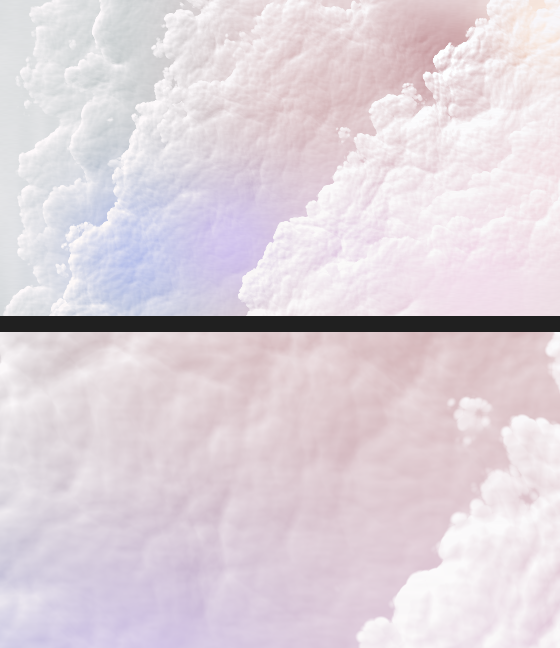
Top: the whole. Bottom: its middle third, enlarged.
A Shadertoy shader for this texture:

```glsl
const vec3 LIT_WHITE = vec3(0.970, 0.957, 0.964);
const vec3 COOL_GREY = vec3(0.785, 0.810, 0.815);
const vec3 PALE_ROSE = vec3(0.885, 0.815, 0.825);
const vec2 TO_LIGHT = vec2(-0.6, 0.8);
const float LIGHT_STEP = 0.011;
const float RELIEF = 0.19;
const float PUFF_SCALE = 4.6;
const float EDGE_SOFTNESS = 0.006;
const float GRAIN = 0.012;

// Tint spots: centre, radius, strength
const int SPOTS = 9;
const vec4 SPOT[SPOTS] = vec4[SPOTS](
    vec4(1.08, 0.68, 0.42, 0.80), vec4(1.43, 0.83, 0.17, 0.85),
    vec4(0.80, 0.36, 0.20, 0.50), vec4(0.42, 0.20, 0.25, 0.90),
    vec4(0.73, 0.23, 0.17, 0.85), vec4(1.10, 0.22, 0.22, 0.70),
    vec4(1.50, 0.14, 0.30, 0.80), vec4(1.74, 0.44, 0.22, 0.60),
    vec4(1.72, 0.92, 0.16, 0.90));
const vec3 SPOT_COLOUR[SPOTS] = vec3[SPOTS](
    vec3(0.85, 0.74, 0.75), vec3(0.74, 0.54, 0.56),
    vec3(0.80, 0.75, 0.82), vec3(0.71, 0.75, 0.93),
    vec3(0.80, 0.74, 0.94), vec3(0.90, 0.83, 0.94),
    vec3(0.94, 0.81, 0.91), vec3(0.96, 0.83, 0.86),
    vec3(0.99, 0.88, 0.79));

// Cloud banks, back to front: start and end of the ridge
const int BANKS = 8;
const vec4 RIDGE[BANKS] = vec4[BANKS](
    vec4(0.03, -0.10, 0.15, 1.10), vec4(0.16, 0.25, 0.32, 1.10),
    vec4(0.16, -0.05, 0.66, 1.10), vec4(0.40, 0.44, 1.10, 1.10),
    vec4(0.12, -0.10, 0.44, 0.50), vec4(0.68, -0.05, 1.85, 1.20),
    vec4(1.30, 0.38, 1.95, 0.66), vec4(1.02, 0.10, 1.95, 0.42));
// Bend, puff height, shadow falloff, body brightness
const vec4 BODY[BANKS] = vec4[BANKS](
    vec4(0.01, 0.36, 0.06, 0.40), vec4(0.01, 0.42, 0.07, 0.10),
    vec4(0.02, 0.50, 0.15, 0.28), vec4(0.04, 0.48, 0.15, 0.08),
    vec4(0.03, 0.46, 0.12, 0.10), vec4(0.06, 0.50, 0.34, 0.52),
    vec4(0.03, 0.36, 0.18, 0.50), vec4(0.04, 0.40, 0.15, 0.38));

vec2 hash22(vec2 p) {
    vec3 q = fract(p.xyx * vec3(0.1031, 0.1030, 0.0973));
    q += dot(q, q.yzx + 33.33);
    return fract((q.xx + q.yz) * q.zy);
}

float valueNoise(vec2 p) {
    vec2 i = floor(p), f = fract(p);
    f = f * f * (3.0 - 2.0 * f);
    float low = mix(hash22(i).x, hash22(i + vec2(1, 0)).x, f.x);
    float high = mix(hash22(i + vec2(0, 1)).x, hash22(i + 1.0).x, f.x);
    return mix(low, high, f.y);
}

// Round bumps around scattered cell centres
float puff(vec2 p) {
    vec2 cell = floor(p), f = fract(p);
    float nearest = 1.0;
    for (int y = -1; y <= 1; y++)
    for (int x = -1; x <= 1; x++) {
        vec2 o = vec2(x, y);
        vec2 d = o + hash22(cell + o) - f;
        nearest = min(nearest, dot(d, d));
    }
    return 0.22 - nearest;
}

float billow(vec2 p) {
    p += 0.035 * vec2(valueNoise(p * 9.0), valueNoise(p * 9.0 + 40.0));
    p *= PUFF_SCALE;
    float sum = 0.0, amp = 0.5;
    for (int i = 0; i < 5; i++) {
        sum += amp * puff(p);
        p = mat2(0.8, 0.6, -0.6, 0.8) * p * 2.05 + 17.3;
        amp *= 0.5;
    }
    return sum;
}

vec3 shadowTint(vec2 p) {
    vec3 tint = mix(COOL_GREY, PALE_ROSE, smoothstep(0.35, 0.95, p.x));
    for (int i = 0; i < SPOTS; i++) {
        vec2 d = (p - SPOT[i].xy) / SPOT[i].z;
        tint = mix(tint, SPOT_COLOUR[i], SPOT[i].w * exp(-dot(d, d)));
    }
    return tint;
}

// Adds one bank to the light: bright ridge, relief, shaded body
float addBank(float light, vec2 p, int i) {
    vec2 start = RIDGE[i].xy, span = RIDGE[i].zw - start;
    vec4 body = BODY[i];
    vec2 along = normalize(span), inward = vec2(along.y, -along.x);
    float t = dot(p - start, along) / length(span);
    float base = dot(p - start, inward) + body.x * sin(3.1416 * clamp(t, 0.0, 1.0));
    if (base < -0.25) return light;
    vec2 seed = p + float(i) * 7.31;
    float h = billow(seed);
    float depth = base + body.y * h;
    float slope = body.y * (h - billow(seed + TO_LIGHT * LIGHT_STEP)) / LIGHT_STEP;
    float rim = exp(-max(depth, 0.0) / body.z);
    float shade = mix(body.w, 0.88, rim) + RELIEF * slope * mix(0.12, 1.0, sqrt(rim));
    float ends = smoothstep(-0.12, 0.08, t) * (1.0 - smoothstep(0.95, 1.15, t));
    float cover = smoothstep(-EDGE_SOFTNESS, EDGE_SOFTNESS, depth) * ends;
    return mix(light, clamp(shade, -0.12, 1.1), cover);
}

void mainImage(out vec4 fragColor, in vec2 fragCoord) {
    vec2 p = fragCoord / iResolution.y;

    // Pale sky with vertical streaks on the left
    float light = 0.46 + 0.22 * (valueNoise(p * vec2(24.0, 2.5)) - 0.5);
    for (int i = 0; i < BANKS; i++) light = addBank(light, p, i);

    // Soft mist and a smooth band in the lower right corner
    float mist = valueNoise(p * 5.0) + 0.5 * valueNoise(p * 11.0) - 0.75;
    light += 0.10 * mist;
    float band = smoothstep(1.1, 1.5, p.x) * (1.0 - smoothstep(0.08, 0.22, p.y));
    light = mix(light, 0.42, 0.75 * band);

    vec3 colour = mix(shadowTint(p), LIT_WHITE, light);
    colour += GRAIN * (valueNoise(p * vec2(60.0, 240.0)) - 0.5);
    fragColor = vec4(clamp(colour, 0.0, 1.0), 1.0);
}
```
